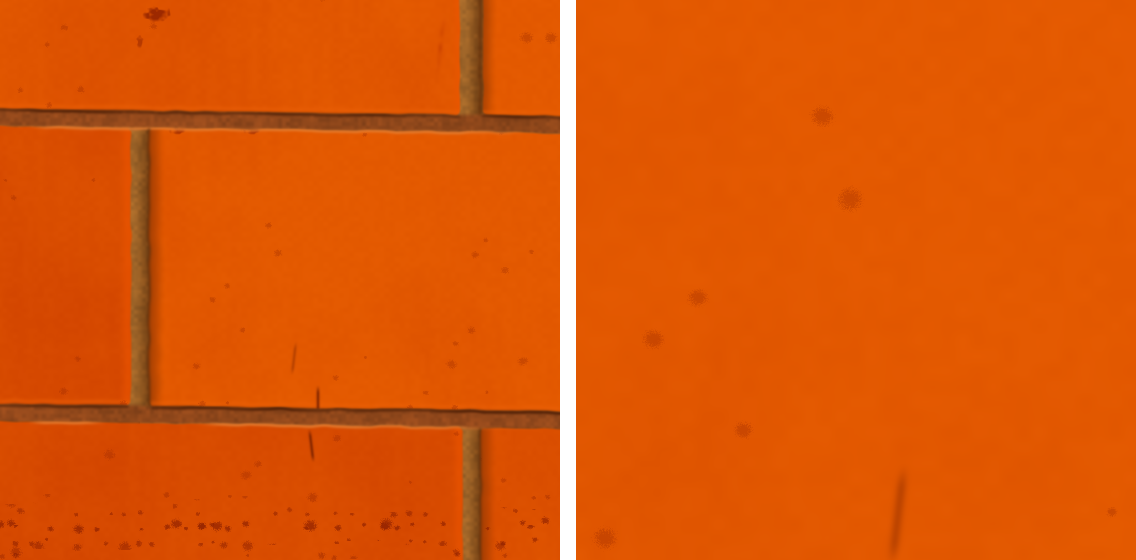
Left, the full canvas; right, a detail of the centre.
A three.js fragment shader for this texture:

```glsl
// Glazed orange brick wall in running bond with brown mortar, pits and hairline cracks
varying vec2 vUv;

float hash(vec2 p) {
  return fract(sin(dot(p, vec2(127.1, 311.7))) * 43758.5453);
}

float noise(vec2 p) {
  vec2 i = floor(p), f = fract(p);
  f = f * f * (3.0 - 2.0 * f);
  return mix(mix(hash(i), hash(i + vec2(1.0, 0.0)), f.x),
             mix(hash(i + vec2(0.0, 1.0)), hash(i + vec2(1.0, 1.0)), f.x), f.y);
}

float fbm(vec2 p) {
  return 0.55 * noise(p) + 0.3 * noise(p * 2.1 + 7.0) + 0.15 * noise(p * 4.3 + 19.0);
}

float roundBox(vec2 p, vec2 halfSize, float radius) {
  vec2 d = abs(p) - halfSize + radius;
  return length(max(d, 0.0)) + min(max(d.x, d.y), 0.0) - radius;
}

// Soft line centred on zero
float line(float x, float width) {
  return exp(-x * x / (width * width));
}

// Soft spot with a ragged outline
float spot(vec2 p, vec2 radius) {
  float r = length(p / radius) + 0.7 * (noise(p * 180.0 + 31.0) - 0.5);
  return 1.0 - smoothstep(0.4, 1.1, r);
}

void main() {
  vec2 p = vUv;
  vec2 brickSize = vec2(1.184, 0.527);

  // Slightly tilted courses, alternate ones shifted by half a brick
  vec2 wobble = 0.003 * (vec2(noise(p * 38.0), noise(p * 38.0 + 50.0)) - 0.5);
  float v = (p.y + 0.013 * p.x - 0.263 + wobble.y) / brickSize.y;
  float row = floor(v);
  float u = (p.x - 0.25 + wobble.x) / brickSize.x - 0.5 * mod(row, 2.0);
  vec2 id = vec2(floor(u), row);
  vec2 local = (fract(vec2(u, v)) - 0.5) * brickSize;
  vec2 joint = (fract(vec2(u, v) + 0.5) - 0.5) * brickSize;

  // Glaze: tone per brick, cloudy stains and faint streaks
  float cloud = fbm(p * 5.0 + id * 3.7);
  float streak = noise(p * vec2(55.0, 7.0));
  float tone = clamp(-0.7 * id.x - 0.5 * row, 0.0, 0.7);
  tone += 0.65 * (cloud - 0.45) + 0.12 * (streak - 0.5) + 0.15 * (0.4 - p.x);
  vec3 glaze = mix(vec3(0.892, 0.350, 0.0), vec3(0.825, 0.270, 0.0), clamp(tone, 0.0, 1.0));
  glaze += 0.012 * (noise(p * 110.0) - 0.5);

  // Shaded left bevel, and warm rims beside the joints
  float bevel = 1.0 - smoothstep(0.018, 0.047, joint.x);
  bevel *= step(0.0, joint.x);
  glaze = mix(glaze, vec3(0.62, 0.235, 0.01), 0.75 * bevel);
  glaze = mix(glaze, vec3(0.93, 0.33, 0.0), 0.5 * line(joint.x + 0.022, 0.009));
  glaze = mix(glaze, vec3(0.93, 0.38, 0.03), 0.4 * line(joint.y - 0.021, 0.005));

  // Pits: sparse on the wall, dense in a band across the lower course
  float pits = 0.0;
  float band = line(p.y - 0.055, 0.04);
  for (int i = 0; i < 2; i++) {
    float layer = float(i);
    vec2 grid = p * (24.0 + 13.0 * layer) + 5.3 * layer;
    vec2 cell = floor(grid);
    float seed = hash(cell + 17.0 * layer);
    vec2 center = 0.3 + 0.4 * vec2(hash(cell + 3.1), hash(cell + 8.6));
    float size = 0.12 + 0.18 * hash(cell + 5.7);
    float present = step(seed, 0.02 + 0.5 * band);
    pits += present * (0.35 + 0.5 * band) * spot(fract(grid) - center, vec2(size, size * 0.9));
  }

  // Larger chips near the top and below the upper joint
  pits += spot(p - vec2(0.28, 0.974), vec2(0.023, 0.013));
  pits += 0.6 * spot(p - vec2(0.25, 0.925), vec2(0.006, 0.011));
  for (int i = 0; i < 2; i++) {
    pits += 0.8 * spot(p - vec2(0.32 + 0.133 * float(i), 0.767), vec2(0.015, 0.007));
  }
  glaze = mix(glaze, vec3(0.55, 0.12, 0.0), 0.8 * clamp(pits, 0.0, 1.0));

  // Hairline cracks, staggered down the middle
  for (int i = 0; i < 3; i++) {
    float k = float(i);
    vec2 c = p - vec2(0.525 + 0.046 * sin(1.2 * k), 0.36 - 0.078 * k);
    float reach = 1.0 - smoothstep(0.015, 0.032, abs(c.y));
    float crack = line(c.x - 0.12 * c.y * (1.0 - k), 0.0032) * reach;
    glaze = mix(glaze, vec3(0.48, 0.13, 0.0), crack * (0.35 + 0.4 * min(k, 1.0)));
  }
  float scrape = line(p.x - 0.787 - 0.12 * (p.y - 0.92), 0.005) * line(p.y - 0.92, 0.045);
  glaze = mix(glaze, vec3(0.76, 0.22, 0.0), 0.6 * scrape * noise(p * 70.0));

  // Mortar: reddish beds and olive uprights, both grainy
  float upright = smoothstep(0.010, 0.022, abs(joint.y));
  float grain = 0.6 * noise(p * 140.0) + 0.4 * noise(p * 45.0);
  vec3 bed = mix(vec3(0.59, 0.29, 0.11), vec3(0.54, 0.27, 0.10), noise(p * 9.0));
  vec3 post = mix(vec3(0.63, 0.40, 0.16), vec3(0.49, 0.28, 0.09), smoothstep(-0.012, 0.017, joint.x));
  vec3 mortar = mix(bed, post, upright) * (0.88 + 0.24 * grain);

  // Bricks over mortar; the top course has a wider upright
  vec2 halfBrick = 0.5 * brickSize - vec2(0.016 + 0.005 * step(0.5, row), 0.0155);
  float edge = roundBox(local, halfBrick, 0.009);
  vec3 color = mix(glaze, mortar, smoothstep(-0.003, 0.003, edge));

  // Dark lip above each bed, broken pale lip below, dark line right of uprights
  float besidePost = smoothstep(0.014, 0.024, abs(joint.x));
  float lip = line(joint.y - 0.013, 0.0038) * besidePost;
  color = mix(color, vec3(0.34, 0.14, 0.03), lip * (0.45 + 0.5 * noise(p * vec2(12.0, 4.0))));
  float paleLip = line(joint.y + 0.0165, 0.0035) * smoothstep(0.3, 0.65, noise(p * vec2(9.0, 3.0) + 4.0));
  color = mix(color, vec3(0.90, 0.50, 0.20), 0.65 * paleLip);
  color = mix(color, vec3(0.40, 0.19, 0.04), 0.55 * upright * line(joint.x - 0.016, 0.004));

  gl_FragColor = vec4(clamp(color, 0.0, 1.0), 1.0);
}
```
